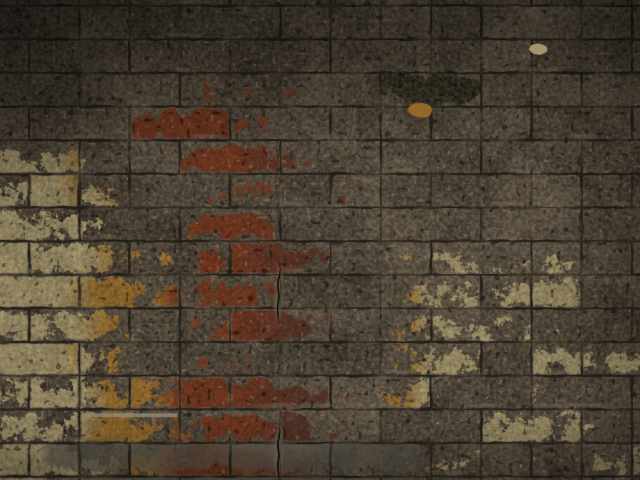
Reproduce this texture procedurally as a Shadertoy shader.

```glsl
#define COURSES 14.27
#define BLOCKS 6.37
#define BOND_START vec2(0.29, 0.1)
#define JOINT 0.028
#define SPLIT_CHANCE 0.3
#define GRAIN 0.42
#define PAINT_WEAR 0.75

const vec3 SOOT = vec3(0.17, 0.148, 0.115);
const vec3 STONE = vec3(0.42, 0.375, 0.31);
const vec3 CREAM = vec3(0.58, 0.53, 0.38);
const vec3 OCHRE = vec3(0.55, 0.39, 0.15);
const vec3 RUST = vec3(0.42, 0.19, 0.10);
const vec3 MAROON = vec3(0.30, 0.17, 0.13);

float hash(vec2 c) {
    vec3 q = fract(c.xyx * 0.1031);
    q += dot(q, q.yzx + 33.33);
    return fract((q.x + q.y) * q.z);
}

float slope(vec2 cell, vec2 offset) {
    float a = 6.2832 * hash(cell);
    return dot(vec2(cos(a), sin(a)), offset);
}

// Gradient noise, roughly -0.7 to 0.7
float noise(vec2 p) {
    vec2 i = floor(p), f = p - i;
    vec2 u = f * f * f * (f * (f * 6.0 - 15.0) + 10.0);
    vec2 e = vec2(1.0, 0.0);
    return mix(mix(slope(i, f), slope(i + e, f - e), u.x),
               mix(slope(i + e.yx, f - e.yx), slope(i + 1.0, f - 1.0), u.x), u.y);
}

float fbm(vec2 p) {
    float sum = 0.0, amp = 1.0;
    for (int k = 0; k < 5; k++) {
        sum += amp * noise(p);
        p = mat2(1.6, 1.2, -1.2, 1.6) * p + 17.3;
        amp *= 0.55;
    }
    return sum;
}

float fadeOut(float a, float b, float x) { return 1.0 - smoothstep(a, b, x); }

// Ragged ellipse mask
float patchMask(vec2 uv, vec2 center, vec2 radius, float rough) {
    return fadeOut(0.85, 1.1, length((uv - center) / radius) + rough);
}

// Paint hue drifts across the wall
vec3 paintColor(float s) {
    vec3 c = mix(CREAM, OCHRE, smoothstep(0.11, 0.18, s));
    c = mix(c, RUST, smoothstep(0.25, 0.30, s));
    c = mix(c, MAROON, smoothstep(0.37, 0.50, s));
    c = mix(c, OCHRE, smoothstep(0.56, 0.60, s));
    return mix(c, CREAM, smoothstep(0.64, 0.69, s));
}

void mainImage(out vec4 fragColor, in vec2 fragCoord) {
    vec2 uv = fragCoord / iResolution.xy;
    vec2 p = fragCoord / iResolution.y;
    float aa = COURSES / iResolution.y;
    float broad = fbm(p * 5.0), ragged = fbm(p * 22.0 + 40.0);
    float grain = noise(p * 105.0) + 0.7 * noise(p * 190.0);

    // Running bond with some blocks cut in half
    vec2 g = uv * vec2(BLOCKS, COURSES) - BOND_START;
    g += vec2(0.012, 0.035) * noise(p * 35.0);
    float row = floor(g.y);
    g.x -= 0.5 * mod(row, 2.0);
    vec2 id = vec2(floor(g.x), row) + 20.0, f = fract(g);
    float ratio = COURSES / BLOCKS * iResolution.x / iResolution.y;
    float split = step(hash(id + 7.0), SPLIT_CHANCE);
    float tone = hash(id + vec2(50.0 * split * step(0.5, f.x), 3.0));
    float side = min(f.x, 1.0 - f.x);
    side = mix(side, min(side, abs(f.x - 0.5)), split) * ratio;
    float edge = min(side, min(f.y, 1.0 - f.y));

    // Rough stone
    float shade = 0.53 + 0.28 * broad + 0.2 * ragged + GRAIN * grain + 0.22 * (tone - 0.5);
    vec3 col = mix(SOOT, STONE, clamp(shade, 0.0, 1.15));

    // Worn paint, clinging to the middle of each block
    float left = fadeOut(0.14, 0.32, uv.x) * fadeOut(0.60, 0.78, uv.y);
    float center = exp(-pow((uv.x - 0.36) / 0.17, 2.0)) * fadeOut(0.75, 1.15, uv.y);
    float right = smoothstep(0.55, 0.66, uv.x) * fadeOut(0.35, 0.64, uv.y);
    float cover = max(0.88 * left, max(0.74 * center, 0.52 * right)) - PAINT_WEAR;
    cover += 0.6 * (tone - 0.4) + 0.42 * ragged + 0.15 * broad + 0.12 * grain;
    cover += 0.12 - 1.3 * pow(f.y - 0.42, 2.0);
    float paint = smoothstep(-0.02, 0.10, cover) * smoothstep(0.0, 0.10, edge);
    float drift = uv.x + 0.035 * broad + 0.05 * (tone - 0.5);
    drift += 0.09 * smoothstep(0.6, 0.85, uv.y) * fadeOut(0.3, 0.4, uv.x);
    vec3 pigment = paintColor(drift) * (0.93 + 0.18 * grain + 0.12 * ragged);
    col = mix(col, pigment, 0.9 * paint);

    // Pale flecks and dark pits
    float fleck = smoothstep(0.30, 0.50, noise(p * 85.0 + 9.0));
    col = mix(col, STONE * 1.15, 0.5 * fleck);
    col *= 1.0 - 0.4 * smoothstep(0.28, 0.5, noise(p * 70.0 + 31.0));

    // Smooth footing course
    float footing = step(row, 0.5) * smoothstep(0.06, 0.08, uv.x) * fadeOut(0.65, 0.67, uv.x);
    footing *= smoothstep(0.15, 0.35, f.y + 0.3 * ragged);
    col = mix(col, vec3(0.33, 0.31, 0.27) * (1.0 + 0.25 * broad), 0.7 * footing);

    // Joints, mostly dark, lost in places
    float seam = fadeOut(JOINT - aa * 0.5, JOINT + aa, edge + 0.025 * ragged);
    seam *= 0.4 + 0.5 * smoothstep(-0.35, 0.25, noise(p * 13.0 + 5.0));
    col = mix(col, SOOT * 0.7, seam);
    float lip = fadeOut(0.02, 0.09, abs(f.y - 0.12)) * smoothstep(0.22, 0.42, noise(p * 9.0 + 70.0));
    col = mix(col, STONE * 1.1, 0.4 * lip);

    // Settlement crack with a pale rim
    float crack = abs(uv.x - 0.435 - 0.006 * noise(vec2(p.y * 24.0, 2.0)));
    float run = fadeOut(0.66, 0.70, uv.y) * smoothstep(-0.1, 0.15, noise(vec2(p.y * 9.0, 6.0)));
    col = mix(col, STONE * 1.1, 0.4 * run * fadeOut(0.003, 0.009, crack + 0.004 * ragged));
    col = mix(col, SOOT * 0.5, run * fadeOut(0.0005, 0.0022, crack));

    // Light falls off to the top and the corners
    float light = 1.06 - 0.42 * smoothstep(0.6, 1.05, uv.y) - 0.25 * smoothstep(0.8, 1.1, uv.x);
    light -= 0.24 * fadeOut(0.0, 0.35, uv.x) * smoothstep(0.45, 0.8, uv.y);
    light -= 0.22 * fadeOut(0.0, 0.16, uv.y);
    col *= light;

    // Moss, chips and a bare ledge
    float moss = patchMask(uv, vec2(0.677, 0.815), vec2(0.08, 0.036), 0.45 * ragged);
    col = mix(col, vec3(0.12, 0.12, 0.075) * (1.0 + grain), 0.7 * moss);
    col = mix(col, CREAM * 1.1, patchMask(uv, vec2(0.84, 0.898), vec2(0.015, 0.011), 0.3 * ragged));
    col = mix(col, OCHRE * 1.05, patchMask(uv, vec2(0.656, 0.772), vec2(0.018, 0.015), 0.3 * ragged));
    float ledge = fadeOut(0.002, 0.006, abs(uv.y - 0.135)) * fadeOut(0.07, 0.078, abs(uv.x - 0.203));
    col = mix(col, vec3(0.56, 0.53, 0.47), 0.85 * ledge);
    fragColor = vec4(clamp(col, 0.0, 1.0), 1.0);
}
```
